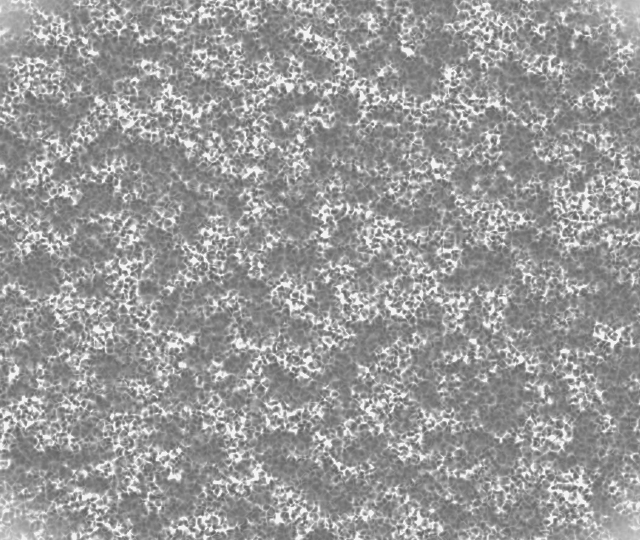
Write a Shadertoy shader that draws this texture.

```glsl
vec2 hash2(vec2 cell) {
    vec3 q = fract(vec3(cell.xyx) * vec3(0.1031, 0.1030, 0.0973));
    q += dot(q, q.yzx + 33.33);
    return fract((q.xx + q.yz) * q.zy);
}

// Smooth value noise, centred on zero
float valueNoise(vec2 p) {
    vec2 cell = floor(p);
    vec2 f = fract(p);
    vec2 w = f * f * (3.0 - 2.0 * f);
    float low = mix(hash2(cell).x, hash2(cell + vec2(1, 0)).x, w.x);
    float high = mix(hash2(cell + vec2(0, 1)).x, hash2(cell + vec2(1, 1)).x, w.x);
    return mix(low, high, w.y) - 0.5;
}

// Distance to the nearest scattered point
float cellular(vec2 p) {
    vec2 cell = floor(p);
    float nearest = 8.0;
    for (int y = -1; y <= 1; y++) {
        for (int x = -1; x <= 1; x++) {
            vec2 neighbour = cell + vec2(x, y);
            vec2 offset = neighbour + hash2(neighbour) - p;
            nearest = min(nearest, dot(offset, offset));
        }
    }
    return sqrt(nearest);
}

vec2 warp(vec2 p, float frequency, float amount) {
    vec2 q = p * frequency;
    return p + amount * vec2(valueNoise(q + 17.3), valueNoise(q + 61.7));
}

// Wide shallow pits with ragged raised borders
float surfaceHeight(vec2 p, vec2 pitFrequency) {
    float pits = cellular(warp(p, 24.0, 0.045) * pitFrequency);
    return pits + 0.9 * valueNoise(p * vec2(25.0, 32.0) + 5.1)
                + 0.6 * valueNoise(p * 62.0 + 9.4);
}

// Curly filaments mixed with fine grit, about unit variance
float crumbs(vec2 p, float filamentFrequency, float gritFrequency) {
    float filaments = cellular(warp(p, 110.0, 0.008) * filamentFrequency) - 0.45;
    float grit = valueNoise(p * gritFrequency + 3.7);
    return 4.2 * filaments + 2.8 * grit;
}

void mainImage(out vec4 fragColor, in vec2 fragCoord) {
    vec2 uv = fragCoord / iResolution.xy;
    vec2 p = fragCoord / iResolution.y + 2.0;

    // Pits are smooth, raised borders are rough
    vec2 pitFrequency = vec2(13.0, 18.0);
    float height = surfaceHeight(p, pitFrequency);
    float rough = smoothstep(-0.05, 0.95, height);

    // Shadows fall just below the raised borders
    float relief = height - surfaceHeight(p + vec2(0.002, 0.006), pitFrequency);

    float tone = 1.4 * (rough - 0.5) + 1.3 * relief;
    tone += mix(0.35, 1.2, rough) * crumbs(p, 95.0, 190.0);

    // Skewed grey response: broad darks, sparse highlights
    float grey = clamp(0.22 + 0.37 * exp(0.35 * tone), 0.36, 0.95);

    // Pale haze in the corners
    float haze = smoothstep(0.58, 0.74, length(uv - 0.5));
    grey = mix(grey, 0.92, 0.7 * haze);

    fragColor = vec4(vec3(grey), 1.0);
}
```
